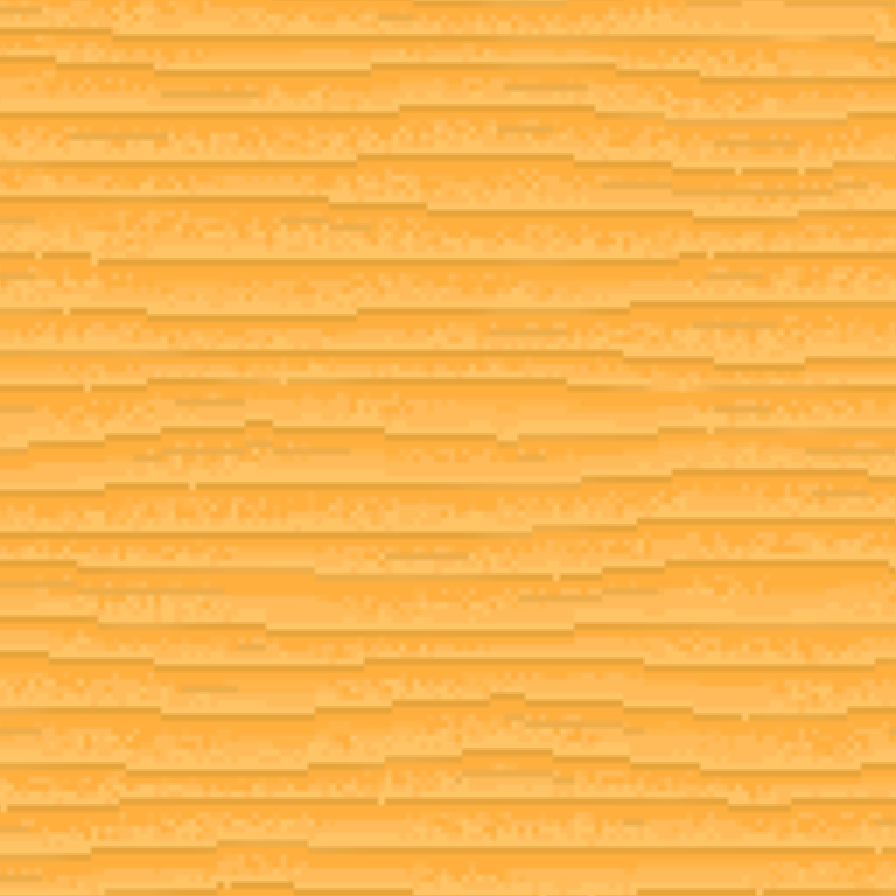
Write a three.js fragment shader that draws this texture.

```glsl
// Layered golden planks in chunky pixel art: thin dark seams step across the
// canvas, and each band below a seam fades from orange to pale amber.
// Seams are snapped noise curves; speckles dither the fade cell by cell.

#define CELLS 128.0       // pixel-art cells across the canvas
#define PITCH 6.5         // mean seam spacing, in cells
#define JITTER 2.6        // random shift of each seam, in cells
#define WOBBLE 3.8        // rise and fall along a seam, in cells
#define SPECKLE 0.95      // strength of single-cell dither
#define STREAK 0.20       // strength of long horizontal streaks
#define HAIRLINE 0.70     // noise level above which faint inner lines show
#define SOFTNESS 0.11     // blur of the cell edges, in cells

varying vec2 vUv;

const vec3 ORANGE = vec3(1.00, 0.685, 0.24);
const vec3 AMBER  = vec3(1.00, 0.71, 0.29);
const vec3 HONEY  = vec3(1.00, 0.73, 0.35);
const vec3 PALE   = vec3(0.995, 0.768, 0.40);
const vec3 SEAM   = vec3(0.905, 0.645, 0.23);
const vec3 SOFT_SEAM = vec3(0.93, 0.68, 0.29);

float hash(vec2 p) {
  return fract(sin(dot(p, vec2(127.1, 311.7))) * 43758.5453);
}

float noise(vec2 p) {
  vec2 i = floor(p);
  vec2 f = fract(p);
  f = f * f * (3.0 - 2.0 * f);
  float low = mix(hash(i), hash(i + vec2(1.0, 0.0)), f.x);
  float high = mix(hash(i + vec2(0.0, 1.0)), hash(i + vec2(1.0, 1.0)), f.x);
  return mix(low, high, f.y);
}

// Height of a seam at column x, snapped to whole cells
float seamHeight(float row, float x) {
  float shift = (hash(vec2(row, 4.7)) - 0.5) * JITTER;
  float wave = (noise(vec2(x / 36.0, row * 0.6 + 9.0)) - 0.5) * WOBBLE;
  return floor(row * PITCH + shift + wave);
}

// Four flat tones from the top of a band to its bottom
vec3 bandColor(float t) {
  vec3 color = mix(ORANGE, AMBER, step(0.30, t));
  color = mix(color, HONEY, step(0.42, t));
  return mix(color, PALE, step(0.78, t));
}

vec3 cellColor(vec2 cell) {
  // Nearest seams at or above, and below, this cell
  float base = floor(cell.y / PITCH);
  float top = 1e4;
  float bottom = -1e4;
  float seamRow = 0.0;
  for (int i = -2; i <= 2; i++) {
    float row = base + float(i);
    float height = seamHeight(row, cell.x);
    if (height >= cell.y && height < top) {
      top = height;
      seamRow = row;
    }
    if (height < cell.y) bottom = max(bottom, height);
  }

  // Band fade, dithered most in its middle
  float depth = top - cell.y;
  float t = (depth - 0.5) / max(top - bottom - 1.0, 1.0);
  float middle = clamp(4.0 * t * (1.0 - t), 0.0, 1.0);
  float patches = smoothstep(0.25, 0.6, noise(cell / vec2(13.0, 4.0) + 31.0));
  float grain = hash(cell + 0.5) - 0.5;
  float streak = noise(vec2(cell.x / 16.0, cell.y * 1.7)) - 0.5;
  vec3 band = bandColor(t + grain * SPECKLE * patches * middle + streak * STREAK);

  // Faint broken lines inside the taller bands
  float hairline = step(HAIRLINE, noise(vec2(cell.x / 15.0, seamRow * 5.7 + 40.0)));
  hairline *= step(abs(depth - 3.0), 0.5) * step(5.5, top - bottom);
  band = mix(band, SOFT_SEAM, hairline);

  // Seam, weaker in places and broken by a few pale cells
  float strength = noise(vec2(cell.x / 19.0, seamRow * 7.3 + 2.0));
  vec3 seam = mix(SOFT_SEAM, SEAM, smoothstep(0.2, 0.45, strength));
  seam = mix(HONEY, seam, smoothstep(0.04, 0.12, strength));
  float chip = step(0.985, hash(cell + 17.3));
  seam = mix(seam, PALE, chip);
  return depth < 0.5 ? seam : band;
}

void main() {
  vec2 p = vUv * CELLS;
  // Average four nearby taps to smooth the cell edges
  vec3 color = vec3(0.0);
  for (int j = 0; j < 2; j++) {
    for (int i = 0; i < 2; i++) {
      vec2 offset = (vec2(float(i), float(j)) * 2.0 - 1.0) * SOFTNESS;
      color += cellColor(floor(p + offset));
    }
  }
  gl_FragColor = vec4(color * 0.25, 1.0);
}
```
